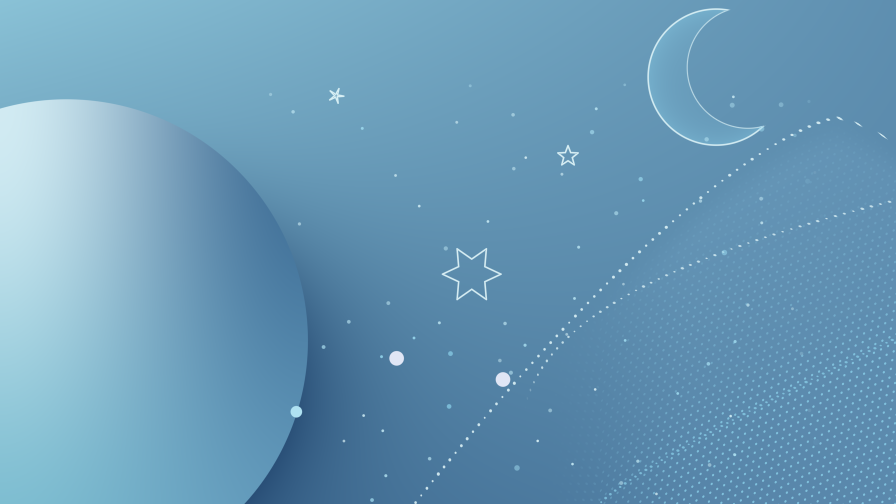
Write a Shadertoy shader that draws this background.

```glsl
const vec3 SKY_TOP_LEFT = vec3(0.54, 0.76, 0.84);
const vec3 SKY_TOP_RIGHT = vec3(0.37, 0.56, 0.69);
const vec3 SKY_LOW_LEFT = vec3(0.25, 0.43, 0.58);
const vec3 SKY_LOW_RIGHT = vec3(0.33, 0.51, 0.65);
const vec3 SHADOW = vec3(0.13, 0.27, 0.43);
const vec3 PLANET_LIT = vec3(0.82, 0.92, 0.95);
const vec3 PLANET_LOW = vec3(0.47, 0.73, 0.81);
const vec3 PLANET_DARK = vec3(0.24, 0.42, 0.58);
const vec3 PLANET_LOW_RIGHT = vec3(0.39, 0.61, 0.74);
const vec3 INK = vec3(0.89, 0.97, 0.98);
const vec3 CYAN = vec3(0.55, 0.83, 0.93);
const vec3 PEARL = vec3(0.88, 0.90, 0.96);
const vec2 PLANET_POS = vec2(0.132, 0.324);
const float PLANET_RADIUS = 0.479;
const vec2 MOON_POS = vec2(1.421, 0.847);
const float MOON_RADIUS = 0.135;
const vec2 BITE_POS = vec2(1.484, 0.866);
const float BITE_RADIUS = 0.1205;
const float LINE_WIDTH = 0.0016;
const float SPECK_CELL = 0.105;
const float SPECK_DENSITY = 0.42;
const float MESH_STEP = 0.016;
const float PI = 3.14159265;

// Coverage of a shape from its signed distance
float ink(float d) {
    float edge = 0.7 / iResolution.y;
    return 1.0 - smoothstep(-edge, edge, d);
}

vec3 hash32(vec2 p) {
    vec3 h = fract(p.xyx * vec3(0.1031, 0.1030, 0.0973));
    h += dot(h, h.yxz + 33.33);
    return fract((h.xxy + h.yzz) * h.zyx);
}

// Distance to the outline of a star with one point along angle turn
float starOutline(vec2 p, float points, float outer, float inner, float turn) {
    float sector = PI / points;
    float angle = abs(mod(atan(p.y, p.x) - turn + sector, 2.0 * sector) - sector);
    vec2 q = length(p) * vec2(cos(angle), sin(angle)) - vec2(outer, 0.0);
    vec2 side = inner * vec2(cos(sector), sin(sector)) - vec2(outer, 0.0);
    return length(q - side * clamp(dot(q, side) / dot(side, side), 0.0, 1.0));
}

// Heights of the wave: outer crest, inner fold, front edge
float waveHeight(float x, int id) {
    if (id == 0) return 0.766 - 0.98 * pow(abs(1.66 - x), 1.39);
    if (id == 1) return 0.07 + 0.59 * pow(max(x - 1.03, 0.0001), 0.35);
    return 0.33 * pow(max(x - 1.19, 0.0001) / 0.59, 0.85);
}

// Beads strung along one wave line
float strand(vec2 p, int id, float spacing, float radius) {
    float h = waveHeight(p.x, id);
    float slope = (waveHeight(p.x + 0.002, id) - h) / 0.002;
    float across = (p.y - h) / sqrt(1.0 + slope * slope);
    float along = (p.x + p.y) * 0.7071 / spacing;
    float size = radius * mix(0.55, 1.0, hash32(vec2(floor(along), float(id))).x);
    return ink(length(vec2((fract(along) - 0.5) * spacing, across)) - size);
}

vec3 drawWave(vec3 color, vec2 p) {
    float crest = waveHeight(p.x, 0);
    float fold = waveHeight(p.x, 1);
    float front = p.y - waveHeight(p.x, 2);
    float inside = smoothstep(0.0, 0.08, crest - p.y) * smoothstep(1.08, 1.4, p.x);
    color += 0.025 * inside;

    // Fine mesh that follows the front edge
    vec2 grid = vec2(p.x + 0.3 * p.y, front) / MESH_STEP;
    grid.x += 0.5 * mod(floor(grid.y), 2.0);
    float bead = ink(length(fract(grid) - 0.5) * MESH_STEP - 0.0024);
    float glow = 0.13 + 0.22 * smoothstep(-0.03, 0.12, fold - p.y);
    glow += 0.4 * (1.0 - smoothstep(-0.02, 0.14, front));
    color = mix(color, CYAN, bead * inside * glow);

    float lowEnd = smoothstep(1.04, 1.07, p.x);
    color = mix(color, INK, 0.85 * strand(p, 0, 0.018, 0.0032));
    color = mix(color, INK, 0.75 * lowEnd * strand(p, 1, 0.016, 0.0027));
    return mix(color, CYAN, 0.7 * step(1.19, p.x) * strand(p, 2, 0.012, 0.0028));
}

vec3 drawMoon(vec3 color, vec2 p) {
    float disc = length(p - MOON_POS) - MOON_RADIUS;
    float bite = length(p - BITE_POS) - BITE_RADIUS;
    float rimGlow = 0.08 + 0.3 * exp(disc / 0.035);
    color = mix(color, CYAN, ink(max(disc, -bite)) * rimGlow);
    float outerRim = ink(abs(disc) - LINE_WIDTH) * ink(-bite);
    float innerRim = ink(abs(bite) - 0.7 * LINE_WIDTH) * ink(disc);
    return mix(color, INK, max(0.85 * outerRim, 0.65 * innerRim));
}

vec3 drawSpecks(vec3 color, vec2 p) {
    float zone = smoothstep(0.5, 0.56, p.x) * (1.0 - smoothstep(1.5, 1.65, p.x));
    zone *= 1.0 - smoothstep(0.80, 0.86, p.y);
    for (int layer = 0; layer < 2; layer++) {
        vec2 grid = p / SPECK_CELL + float(layer) * vec2(7.37, 3.61);
        vec3 rnd = hash32(floor(grid) + 17.0 * float(layer));
        vec2 offset = (fract(grid) - 0.15 - 0.7 * rnd.xy) * SPECK_CELL;
        float size = mix(0.0025, 0.0068, rnd.x * rnd.y);
        float dot1 = ink(length(offset) - size) * step(rnd.z, SPECK_DENSITY);
        color = mix(color, mix(INK, CYAN, rnd.y), dot1 * zone * mix(0.9, 0.45, rnd.x));
    }
    return color;
}

void mainImage(out vec4 fragColor, in vec2 fragCoord) {
    vec2 p = fragCoord / iResolution.y;
    float across = fragCoord.x / iResolution.x;

    // Sky and the shadow cast beside the planet
    vec3 color = mix(mix(SKY_LOW_LEFT, SKY_LOW_RIGHT, across),
                     mix(SKY_TOP_LEFT, SKY_TOP_RIGHT, across), p.y);
    float planet = length(p - PLANET_POS) - PLANET_RADIUS;
    float shade = exp(-max(planet, 0.0) / 0.12) * (1.0 - smoothstep(0.1, 0.8, p.y));
    color = mix(color, SHADOW, 0.8 * shade);

    color = drawWave(color, p);
    color = drawMoon(color, p);
    color = drawSpecks(color, p);

    // Planet lit from the upper left
    vec2 q = (p - PLANET_POS) / PLANET_RADIUS;
    float height = smoothstep(0.0, 1.0, 0.5 + 0.5 * q.y);
    vec3 body = mix(mix(PLANET_LOW, PLANET_LIT, height),
                    mix(PLANET_LOW_RIGHT, PLANET_DARK, height), smoothstep(-0.28, 1.0, q.x));
    color = mix(color, body, ink(planet));

    // Outlined stars
    float stars = starOutline(p - vec2(0.936, 0.456), 6.0, 0.058, 0.030, 0.0);
    stars = min(stars, starOutline(p - vec2(1.127, 0.690), 5.0, 0.021, 0.009, 0.5 * PI));
    stars = min(stars, starOutline(p - vec2(0.667, 0.810), 5.0, 0.015, 0.003, 1.2));
    color = mix(color, INK, 0.9 * ink(stars - LINE_WIDTH));

    // Large pearls
    float pearls = min(length(p - vec2(0.787, 0.289)), length(p - vec2(0.998, 0.247)));
    color = mix(color, PEARL, ink(pearls - 0.0145));
    color = mix(color, mix(CYAN, INK, 0.4), ink(length(p - vec2(0.588, 0.183)) - 0.0115));
    fragColor = vec4(color, 1.0);
}
```
